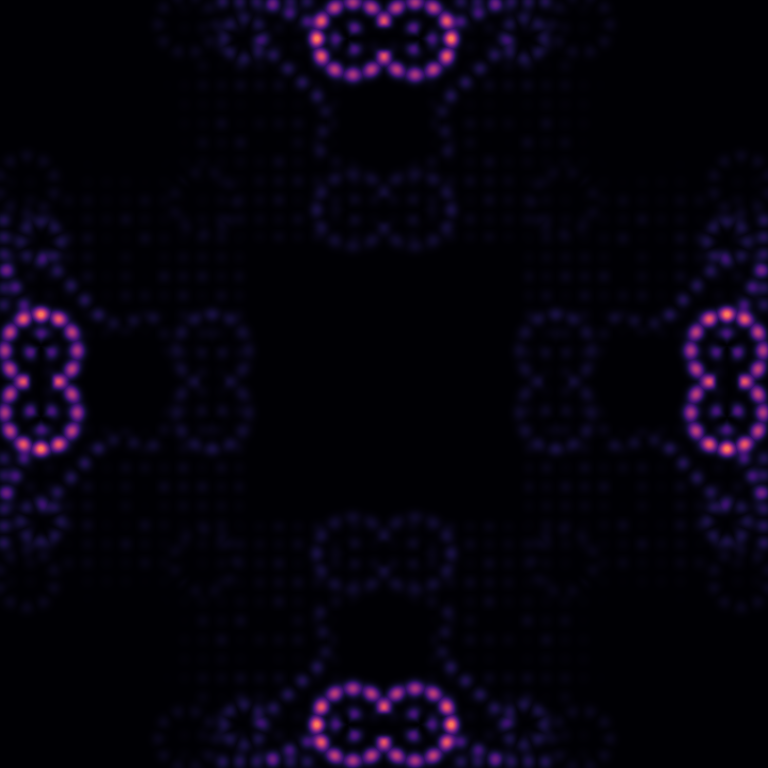
Write a three.js fragment shader that draws this background.

```glsl
varying vec2 vUv;

const float TAU = 6.28319;
const float SPACING = 0.0249;

float hash(vec2 cell) {
  return fract(sin(dot(cell, vec2(41.3, 289.1))) * 4375.85);
}

float bead(vec2 offset, float size) {
  return exp(-dot(offset, offset) / (size * size));
}

// Evenly spaced beads around a circle
float beadRing(vec2 p, float radius, float count, float size) {
  float sector = TAU / count;
  float angle = atan(p.y, p.x + 1e-6);
  float turn = mod(angle + 0.5 * sector, sector) - 0.5 * sector;
  return bead(vec2(length(p) - radius, turn * radius), size);
}

// Evenly spaced beads from start to end
float beadChain(vec2 p, vec2 start, vec2 end, float steps, float size) {
  vec2 span = end - start;
  float along = clamp(dot(p - start, span) / dot(span, span), 0.0, 1.0);
  along = floor(along * steps + 0.5) / steps;
  return bead(p - start - span * along, size);
}

// Half of a two-lobed figure; folding supplies the other half
float twinLobe(vec2 p, float size) {
  vec2 q = p - vec2(0.0405, 0.0);
  float radius = 0.047;
  float facing = q.x / max(length(q), 0.001);
  float open = smoothstep(-1.0, -0.88, facing);
  float strength = 0.34 + 0.32 * pow(facing, 4.0);
  float rim = beadRing(q, radius, 12.0, size) * strength;
  float haze = 0.12 * bead(vec2(length(q) - radius, 0.0), 0.009);
  float core = 0.22 * beadRing(q - vec2(0.006, 0.0), 0.016, 3.0, size);
  return (rim + haze) * open + core;
}

// Faint irregular beads between the figures
float dust(vec2 p, float size) {
  vec2 grid = p / SPACING;
  vec2 local = (fract(grid) - 0.5) * SPACING;
  float area = smoothstep(0.165, 0.2, p.y) * (1.0 - smoothstep(0.2, 0.3, p.x));
  float hollow = smoothstep(0.05, 0.075, length(p - vec2(0.0, 0.335)));
  return 0.04 * hash(floor(grid)) * bead(local, size) * area * hollow;
}

float filaments(vec2 p, float size) {
  float glow = 0.13 * beadChain(p, vec2(0.087, 0.372), vec2(0.163, 0.443), 4.0, size);
  glow += 0.07 * beadChain(p, vec2(0.076, 0.352), vec2(0.083, 0.300), 2.0, size);
  glow += 0.20 * beadChain(p, vec2(0.100, 0.469), vec2(0.146, 0.490), 2.0, size);
  glow += 0.13 * beadChain(p, vec2(0.100, 0.495), vec2(0.210, 0.495), 5.0, size);
  glow += 0.11 * beadRing(p - vec2(0.182, 0.447), 0.026, 8.0, size);
  glow += 0.04 * beadRing(p - vec2(0.257, 0.465), 0.037, 10.0, size);
  glow += 0.03 * beadRing(p - vec2(0.233, 0.234), 0.040, 10.0, size);
  return glow;
}

vec3 heatColor(float heat) {
  vec3 color = vec3(0.0, 0.0, 0.015);
  color = mix(color, vec3(0.08, 0.055, 0.22), clamp(heat / 0.1, 0.0, 1.0));
  color = mix(color, vec3(0.24, 0.06, 0.44), clamp((heat - 0.1) / 0.1, 0.0, 1.0));
  color = mix(color, vec3(0.55, 0.16, 0.50), clamp((heat - 0.2) / 0.2, 0.0, 1.0));
  color = mix(color, vec3(0.87, 0.29, 0.41), clamp((heat - 0.4) / 0.2, 0.0, 1.0));
  return mix(color, vec3(0.98, 0.48, 0.36), clamp((heat - 0.6) / 0.15, 0.0, 1.0));
}

void main() {
  // Fold all four arms onto one: x runs sideways, y runs outward
  vec2 p = abs(vUv - vec2(0.5, 0.503));
  vec2 arm = vec2(min(p.x, p.y), max(p.x, p.y));
  float size = 0.0085;

  float heat = filaments(arm, size) + dust(arm, size);

  // Bright outer figure and its dim inner echo
  for (int i = 0; i < 2; i++) {
    float level = float(i);
    vec2 center = vec2(0.0, mix(0.4466, 0.2236, level));
    heat += twinLobe(arm - center, size) * mix(1.0, 0.14, level);
  }

  gl_FragColor = vec4(heatColor(heat), 1.0);
}
```
